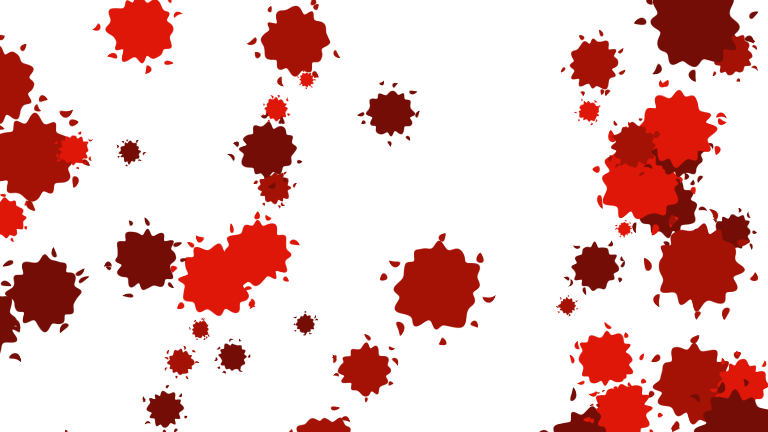
This pattern is drawn by a Shadertoy shader. Its source:

```glsl
// Flat red paint splats with lobed rims and flung droplets, scattered on white.
#define SPLATS 54
#define DROPLETS 8
#define MIN_RADIUS 0.014
#define MAX_RADIUS 0.098
#define JITTER 0.16
#define LOBES 12.0
#define LOBE_HEIGHT 0.085
#define CLUSTER_GAP 0.11

const float TAU = 6.2831853;
const vec3 PAPER = vec3(1.0);
const vec3 SCARLET = vec3(0.87, 0.09, 0.03);
const vec3 CRIMSON = vec3(0.64, 0.07, 0.02);
const vec3 MAROON = vec3(0.45, 0.05, 0.02);

vec2 hash2(vec2 p) {
    vec3 q = fract(p.xyx * vec3(0.1031, 0.1030, 0.0973));
    q += dot(q, q.yzx + 33.33);
    return fract((q.xx + q.yz) * q.zy);
}

// Gradient noise, roughly -0.6 to 0.6
float cornerRamp(vec2 cell, vec2 offset) {
    float angle = TAU * hash2(cell).x;
    return dot(vec2(cos(angle), sin(angle)), offset);
}

float noise(vec2 p) {
    vec2 i = floor(p), f = p - i;
    vec2 u = f * f * f * (f * (f * 6.0 - 15.0) + 10.0);
    vec2 e = vec2(1.0, 0.0);
    float low = mix(cornerRamp(i, f), cornerRamp(i + e, f - e), u.x);
    float high = mix(cornerRamp(i + e.yx, f - e.yx), cornerRamp(i + 1.0, f - 1.0), u.x);
    return mix(low, high, u.y);
}

vec2 rotate(vec2 p, float angle) {
    float c = cos(angle), s = sin(angle);
    return vec2(c * p.x + s * p.y, c * p.y - s * p.x);
}

// Unit blob whose rim has uneven, rounded lobes
float bodyDistance(vec2 p, float seed) {
    float len = max(length(p), 1e-4);
    vec2 dir = p / len;
    float angle = atan(p.y, p.x);
    vec2 origin = vec2(seed * 7.3, seed * 3.1) + 20.0;
    float phase = LOBES * angle + 3.0 * noise(dir * 1.4 + origin);
    float height = LOBE_HEIGHT * (1.0 + 1.3 * noise(dir * 2.1 + origin + 40.0));
    float rim = 1.0 + 0.14 * noise(dir * 1.3 + origin + 80.0);
    rim += 0.04 * cos(4.0 * angle + seed) + height * cos(phase);
    float slope = LOBES * height * sin(phase);
    return (len - rim) / length(vec2(1.0, slope));
}

// Bent, tapered ellipse
float dropDistance(vec2 p, vec2 axes, float bend) {
    p.y += bend * p.x * p.x / axes.x;
    p.y /= 1.0 - 0.4 * clamp(p.x / axes.x, -1.0, 1.0);
    float k = length(p / axes);
    return k * (k - 1.0) / max(length(p / (axes * axes)), 1e-3);
}

float splatDistance(vec2 p, float seed) {
    float d = bodyDistance(p, seed);
    for (int k = 0; k < DROPLETS; k++) {
        vec2 key = vec2(float(k) + 5.0, seed + 11.0);
        vec2 place = hash2(key), size = hash2(key + 70.0), pose = hash2(key + 140.0);
        float angle = TAU * (float(k) + 0.8 * place.x + pose.y) / float(DROPLETS);
        vec2 q = rotate(p, angle) - vec2(mix(1.2, 1.42, place.y), 0.0);
        vec2 axes = vec2(mix(0.09, 0.18, size.x), mix(0.055, 0.085, size.y));
        d = min(d, dropDistance(rotate(q, 2.6 * (pose.x - 0.5)), axes, pose.y - 0.5));
    }
    return d;
}

// Even spread with jitter; every fourth splat leans on its predecessor
vec2 splatCenter(float id, float aspect) {
    float host = id - step(2.5, mod(id, 4.0));
    vec2 spread = fract(0.5 + (host + 1.0) * vec2(0.7549, 0.5698));
    spread += JITTER * (hash2(vec2(host, 3.0)) - 0.5);
    vec2 center = (spread * 1.04 - 0.02) * vec2(aspect, 1.0);
    float angle = TAU * hash2(vec2(id, 9.0)).x;
    return center + (id - host) * CLUSTER_GAP * vec2(cos(angle), sin(angle));
}

void mainImage(out vec4 fragColor, in vec2 fragCoord) {
    vec2 uv = fragCoord / iResolution.y;
    float aspect = iResolution.x / iResolution.y;
    float soft = 0.75 / iResolution.y;
    vec3 color = PAPER;

    // Paint splats in order, later ones on top
    for (int i = 0; i < SPLATS; i++) {
        float id = float(i);
        float radius = mix(MIN_RADIUS, MAX_RADIUS, fract(0.3 + id * 0.618034));
        vec2 p = (uv - splatCenter(id, aspect)) / radius;
        if (dot(p, p) > 3.1) continue;
        float d = splatDistance(p + 1e-5, id) * radius;
        int shade = (i + i / 3) % 3;
        vec3 paint = shade == 0 ? MAROON : shade == 1 ? CRIMSON : SCARLET;
        color = mix(color, paint, 1.0 - smoothstep(-soft, soft, d));
    }
    fragColor = vec4(color, 1.0);
}
```
